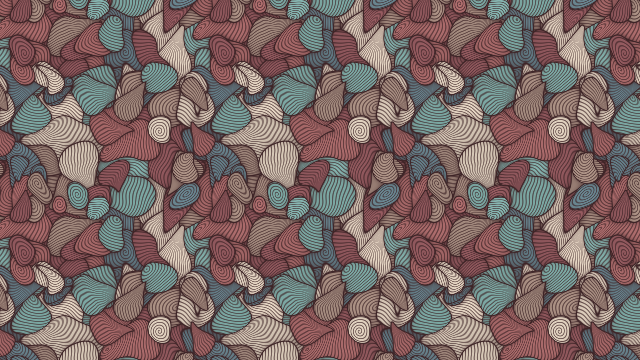
A Shadertoy shader for this pattern:

```glsl
const float REPEATS_DOWN = 1.8;     // square tiles per canvas height
const int   SHAPES = 74;            // shapes per tile, large to small
const float LARGE = 0.145;          // head radii, in tiles
const float SMALL = 0.050;
const float LINE_PERIOD = 0.0140;
const float LINE_HALF = 0.0016;
const float OUTLINE_HALF = 0.0024;
const float SHADE_REACH = 0.009;
const float SHADE_STRENGTH = 0.45;
const float TAU = 6.28319;
const vec3  INK = vec3(0.24, 0.14, 0.15);
const vec3  PALETTE[6] = vec3[6](
    vec3(0.67, 0.42, 0.42),         // rose
    vec3(0.66, 0.56, 0.51),         // taupe
    vec3(0.50, 0.68, 0.66),         // teal
    vec3(0.59, 0.36, 0.38),         // maroon
    vec3(0.39, 0.50, 0.54),         // slate
    vec3(0.87, 0.81, 0.74));        // cream

vec4 hash4(float n) {
    return fract(sin(n * vec4(12.99, 78.23, 39.35, 94.67) + 1.7) * 4375.85);
}

// Layered sines that join up at the tile borders
vec2 wavyWarp(vec2 p) {
    vec2 w = 0.022 * sin(TAU * (2.0 * p.yx + vec2(p.x, -p.y)) + vec2(0.4, 2.1));
    return p + w + 0.007 * sin(TAU * (5.0 * p.yx - 2.0 * p) + vec2(1.3, 4.0));
}

// Capsule with head radius r1 at the origin and tail radius r2 at height h
float taperedCapsule(vec2 p, float r1, float r2, float h) {
    p.x = abs(p.x);
    float b = (r1 - r2) / h;
    float a = sqrt(1.0 - b * b);
    float k = dot(p, vec2(-b, a));
    if (k < 0.0) return length(p) - r1;
    if (k > a * h) return length(p - vec2(0.0, h)) - r2;
    return dot(p, vec2(a, b)) - r1;
}

// Ink coverage of evenly spaced lines; stretch is the gradient of the field
float inkLines(float field, float stretch, float halfWidth, float pixel) {
    float dist = abs(fract(field / LINE_PERIOD) - 0.5) * LINE_PERIOD;
    float soft = 0.5 * pixel * stretch;
    // Average over the pixel footprint, so thin lines keep their weight
    float covered = min(dist + soft, halfWidth) - max(dist - soft, -halfWidth);
    return clamp(covered / (2.0 * soft), 0.0, 1.0);
}

vec3 paintShape(vec3 color, vec2 p, int index, float pixel) {
    float n = float(index);
    float age = n / float(SHAPES);
    vec4 a = hash4(n + 3.0);
    vec4 b = hash4(n + 151.0);

    // Large shapes spread evenly, small ones gather in clumps
    vec2 center = age < 0.5 ? fract(n * vec2(0.7549, 0.5698)) : a.xy;
    vec2 q = p - center;
    q -= round(q);
    float turn = TAU * a.z;
    q = mat2(cos(turn), sin(turn), -sin(turn), cos(turn)) * q;

    // Leaf, shell or spiral proportions
    bool leaf = a.w < 0.42 - 0.15 * age;
    bool spiral = a.w > 0.88 - 0.32 * age;
    float r1 = mix(SMALL, LARGE, pow(1.0 - age, 1.4)) * (0.8 + 0.4 * b.x);
    float r2 = r1 * (leaf ? 0.12 : spiral ? 0.85 : 0.75);
    float h = r1 * (leaf ? 1.4 + 0.8 * b.y : spiral ? 0.3 : 0.7 + 0.7 * b.y);

    // Bend the axis
    q.y += 0.4 * h;
    float bend = spiral ? 0.0 : (b.z - 0.5) * 1.2 / h;
    q.x += bend * q.y * q.y;
    float slope = 2.0 * bend * q.y;
    float shear = sqrt(1.0 + slope * slope);
    float dist = taperedCapsule(q, r1, r2, h) / shear;

    // Shade cast on the shapes below
    color = mix(color, INK, SHADE_STRENGTH * exp(-max(dist, 0.0) / SHADE_REACH));
    if (dist > OUTLINE_HALF + pixel) return color;

    // Line field inside the shape
    float wobble = 0.006 * sin(q.y * 38.0 + TAU * b.w) + 0.002 * sin(q.y * 83.0);
    float field, stretch = shear;
    if (leaf) {
        float narrowing = max(mix(1.0, r2 / r1, clamp(q.y / h, 0.0, 1.0)), 0.35);
        stretch = shear / narrowing;
        field = (q.x + wobble) / narrowing;
    } else if (spiral) {
        vec2 s = q - vec2(0.0, 0.2 * r1);
        field = length(s) - LINE_PERIOD * atan(s.y, s.x) / TAU;
    } else {
        field = length(q - vec2(0.0, h + 0.5 * r1)) + 0.006 * sin(q.x * 42.0 + TAU * b.w);
    }

    // Fill, lines that swell toward the rim, outline
    float rim = exp(min(dist, 0.0) / SHADE_REACH);
    vec3 fill = PALETTE[index % 6] * (0.94 + 0.12 * b.w);
    float ink = inkLines(field, stretch, LINE_HALF + 0.001 * rim, pixel);
    fill = mix(fill, INK, max(ink, 0.2 * rim));
    float outline = 1.0 - smoothstep(-0.5 * pixel, 0.5 * pixel, abs(dist) - OUTLINE_HALF);
    color = mix(color, fill, smoothstep(0.5 * pixel, -0.5 * pixel, dist));
    return mix(color, INK, outline);
}

void mainImage(out vec4 fragColor, in vec2 fragCoord) {
    float pixel = REPEATS_DOWN / iResolution.y;
    vec2 p = wavyWarp(fragCoord * pixel);

    // Ground of flowing lines
    float flow = p.y + 0.02 * sin(TAU * 2.0 * p.x);
    float groundInk = inkLines(flow * LINE_PERIOD * 70.0, 1.0, LINE_HALF, pixel);
    vec3 color = mix(PALETTE[1], INK, groundInk);

    for (int i = 0; i < SHAPES; i++) color = paintShape(color, p, i, pixel);
    fragColor = vec4(color, 1.0);
}
```
